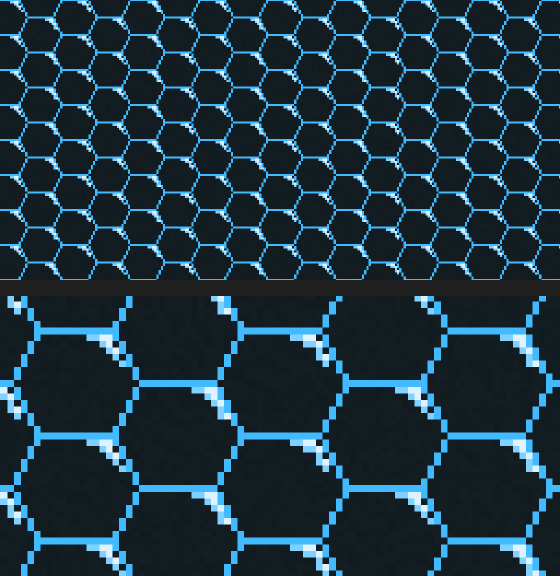
Top, the full canvas; bottom, a detail of the centre.
Give the GLSL for this pattern, as a WebGL 1 fragment shader.

```glsl
precision highp float;
// Pixel-art honeycomb: glowing blue hexagon outlines on a dark ground.
// The canvas is snapped to coarse art pixels, the nearest hexagon is found
// on two interleaved lattices, and each cell gets a crescent glint.

uniform vec2 u_resolution;

const float ART_ROWS = 128.0;               // art pixels down the canvas
const float CELL_HEIGHT = 16.0;             // eight cells down
const float COLUMN_PITCH = 15.667;          // distance between columns
const float SLANT = 0.5;                    // sideways run of a slanted edge
const float FIRST_COLUMN = 2.9;             // centre of the leftmost column

const vec3 GROUND = vec3(0.07, 0.11, 0.13);
const vec3 LINE_BLUE = vec3(0.26, 0.73, 1.00);
const vec3 GLINT_BLUE = vec3(0.50, 0.82, 1.00);
const vec3 GLINT_WHITE = vec3(0.87, 0.95, 1.00);

float hash(vec2 p) {
    return fract(sin(dot(p, vec2(127.1, 311.7))) * 43758.5453);
}

// Offset from the nearest centre of a rectangular lattice
vec2 latticeOffset(vec2 p, vec2 period) {
    return mod(p + 0.5 * period, period) - 0.5 * period;
}

// Flat-topped hexagon: negative inside, zero on its outline
float hexEdge(vec2 p, float pitch, float height) {
    vec2 a = abs(p);
    float halfWidth = 0.5 * (pitch + SLANT * 0.5 * height);
    return max(a.y - 0.5 * height, a.x + SLANT * a.y - halfWidth);
}

// Crescent between a circle and the upper right corner of the cell
vec3 addGlint(vec3 color, vec2 p, float edge) {
    float radius = length(p);
    bool inCorner = p.x > 1.5 && p.y > 2.5 && edge < -0.9;
    if (inCorner && radius > 7.0) {
        color = radius > 7.8 ? GLINT_WHITE : GLINT_BLUE;
    }
    return color;
}

vec3 honeycomb(vec2 artPixel) {
    vec2 period = vec2(2.0 * COLUMN_PITCH, CELL_HEIGHT);
    vec2 p = artPixel - vec2(FIRST_COLUMN, 0.5 * CELL_HEIGHT);

    // Keep whichever of the two lattices has the closer cell
    vec2 local = latticeOffset(p, period);
    vec2 shifted = latticeOffset(p - 0.5 * period, period);
    float edge = hexEdge(local, COLUMN_PITCH, CELL_HEIGHT);
    float shiftedEdge = hexEdge(shifted, COLUMN_PITCH, CELL_HEIGHT);
    if (shiftedEdge < edge) {
        local = shifted;
        edge = shiftedEdge;
    }

    // Faint mottling of the ground, then glint and outline
    vec3 color = GROUND + 0.014 * (hash(artPixel) - 0.5);
    color = addGlint(color, local, edge);
    return edge > -0.5 ? LINE_BLUE : color;
}

void main() {
    // Average four samples to smooth the art-pixel borders
    vec3 color = vec3(0.0);
    for (int j = 0; j < 2; j++) {
        for (int i = 0; i < 2; i++) {
            vec2 jitter = (vec2(float(i), float(j)) - 0.5) * 0.5;
            vec2 p = (gl_FragCoord.xy + jitter) / u_resolution.y;
            color += honeycomb(floor(p * ART_ROWS + 0.5));
        }
    }
    gl_FragColor = vec4(color * 0.25, 1.0);
}
```
